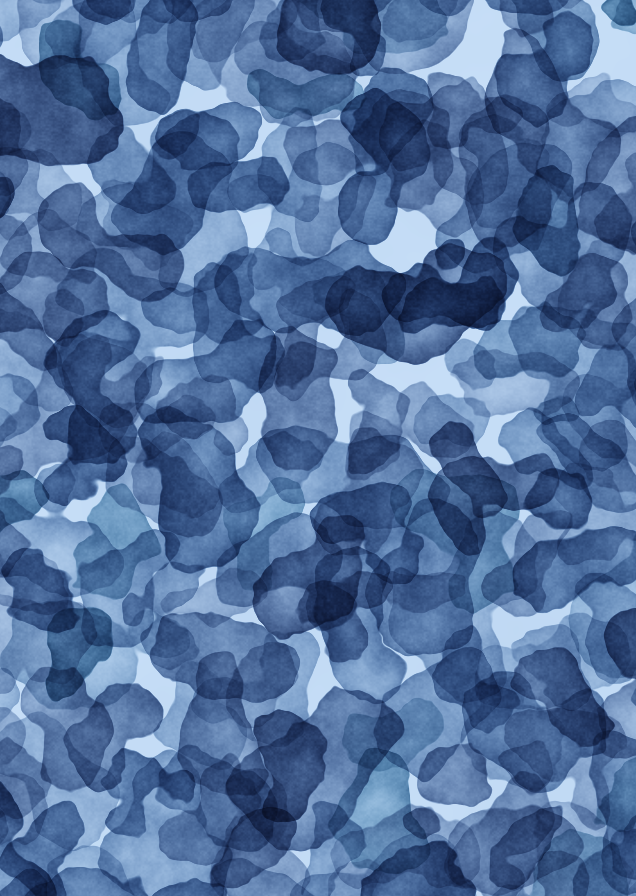
A WebGL 1 fragment shader for this pattern:

```glsl
precision highp float;
uniform vec2 u_resolution;

const vec3 PAPER = vec3(0.79, 0.88, 0.975);
const vec3 INDIGO_ABSORB = vec3(1.0, 0.70, 0.42);
const vec3 TEAL_ABSORB = vec3(1.08, 0.64, 0.42);
const vec3 SLATE_ABSORB = vec3(0.97, 0.74, 0.46);
const int LAYERS = 3;
const float LARGEST_CELL = 0.155;   // in canvas heights
const float CELL_SHRINK = 0.8;
const float JITTER = 0.62;
const float FAINTEST = 0.30;        // optical density of one wash
const float STRONGEST = 1.2;
const float DENSITY_LIMIT = 4.5;
const float RIM_WIDTH = 0.0036;
const float RIM_STRENGTH = 0.42;
const float EDGE_SOFTNESS = 0.0003;
const float GRAIN = 0.36;
const float MOTTLE = 0.3;

float hash(vec2 p) {
  return fract(sin(dot(p, vec2(127.1, 311.7))) * 43758.5453);
}

vec2 hash2(vec2 p) {
  return vec2(hash(p), hash(p + 57.3));
}

mat2 rotation(float a) {
  float c = cos(a), s = sin(a);
  return mat2(c, s, -s, c);
}

float noise(vec2 p) {
  vec2 i = floor(p), f = fract(p);
  f = f * f * (3.0 - 2.0 * f);
  return mix(mix(hash(i), hash(i + vec2(1.0, 0.0)), f.x),
             mix(hash(i + vec2(0.0, 1.0)), hash(i + 1.0), f.x), f.y);
}

vec2 noise2(vec2 p) {
  return vec2(noise(p), noise(p + 41.0)) - 0.5;
}

float fbm(vec2 p) {
  float sum = 0.0, amp = 0.533;
  for (int i = 0; i < 4; i++) {
    sum += amp * noise(p);
    p = rotation(0.6) * p * 2.1 + 13.7;
    amp *= 0.5;
  }
  return sum;
}

float smoothMin(float a, float b, float k) {
  float h = max(k - abs(a - b), 0.0) / k;
  return min(a, b) - h * h * k * 0.25;
}

// Bent pebble: three circles melted together, in cell units
float pebble(vec2 p, vec2 id) {
  p = rotation(6.2832 * hash(id + 3.1)) * p;
  vec2 size = hash2(id + 5.7);
  vec2 bend = hash2(id + 9.2) - 0.5;
  float left = length(p + vec2(0.34, 0.5 * bend.x)) - mix(0.18, 0.37, size.x);
  float right = length(p - vec2(0.32, 0.5 * bend.y)) - mix(0.18, 0.37, size.y);
  float middle = length(p - vec2(0.2 * bend.y, 0.6 * bend.x)) - 0.28;
  return smoothMin(smoothMin(left, middle, 0.2), right, 0.2);
}

vec2 wobble(vec2 p) {
  return p + 0.03 * noise2(p * 16.0) + 0.011 * noise2(p * 38.0)
           + 0.0035 * noise2(p * 110.0);
}

// Absorption of one wash: pigment pools at the rim and thins inside
vec3 wash(float dist, vec2 p, vec2 id) {
  float edge = EDGE_SOFTNESS + 0.6 / u_resolution.y;
  float cover = 1.0 - smoothstep(-edge, edge, dist);
  float strength = hash(id + 17.0);
  float density = mix(FAINTEST, STRONGEST, strength * strength);
  float cloud = fbm(p * 20.0 + 40.0 * hash2(id + 21.0));
  float depth = smoothstep(0.0, 0.045, -dist);
  float bloom = 1.0 - 0.55 * hash(id + 25.0) * depth;
  float rim = RIM_STRENGTH * exp(min(dist, 0.0) / RIM_WIDTH);
  density *= bloom * mix(0.3, 1.8, cloud) + rim;

  float hue = hash(id + 31.0);
  vec3 absorb = mix(INDIGO_ABSORB, SLATE_ABSORB, smoothstep(0.4, 0.8, hue));
  absorb = mix(TEAL_ABSORB, absorb, smoothstep(0.04, 0.12, hue));
  return absorb * density * cover;
}

void main() {
  vec2 p = gl_FragCoord.xy / u_resolution.y;
  vec3 absorbed = vec3(0.0);
  float cell = LARGEST_CELL;

  // Scattered pebbles, from large to small
  for (int layer = 0; layer < LAYERS; layer++) {
    float seed = float(layer) * 71.0 + 11.0;
    vec2 grid = rotation(0.5 + seed) * wobble(p + seed) / cell;
    vec2 home = floor(grid);
    for (int y = -1; y <= 1; y++) {
      for (int x = -1; x <= 1; x++) {
        vec2 corner = home + vec2(float(x), float(y));
        vec2 id = corner + seed;
        vec2 center = corner + 0.5 + JITTER * (hash2(id) - 0.5);
        float dist = pebble(grid - center, id) * cell;
        if (dist < 0.01) absorbed += wash(dist, p, id);
      }
    }
    cell *= CELL_SHRINK;
  }

  // Paper tooth settles pigment unevenly
  float tooth = noise(p * 270.0) * 0.5 + noise(p * 500.0) * 0.5 - 0.5;
  float mottle = fbm(p * 70.0) - 0.5;
  absorbed *= 1.0 + GRAIN * tooth + MOTTLE * mottle;
  absorbed += 0.06 * fbm(p * 7.0) * INDIGO_ABSORB;
  absorbed = DENSITY_LIMIT * (1.0 - exp(-absorbed / DENSITY_LIMIT));
  gl_FragColor = vec4(PAPER * exp(-absorbed), 1.0);
}
```
